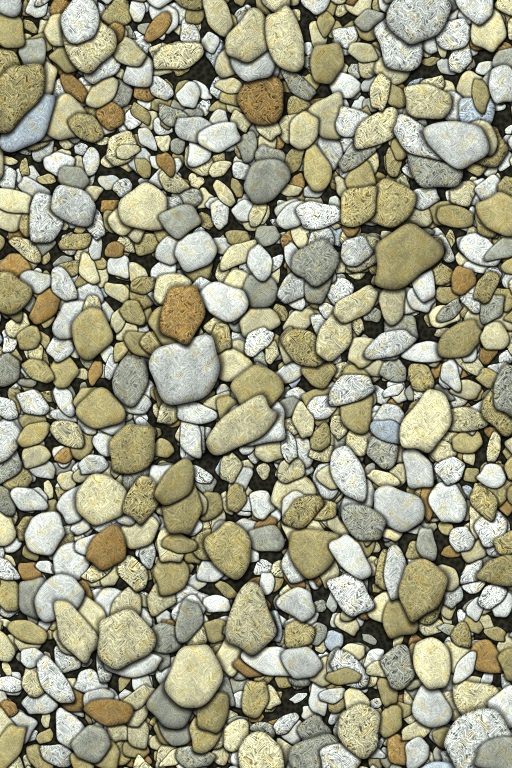
This texture is drawn by a Shadertoy shader. Its source:

```glsl
// Bed of irregular river pebbles, painted in layers from fine gravel up to large stones.

vec2 hash2(vec2 p) {
    vec3 q = fract(p.xyx * vec3(0.1031, 0.1030, 0.0973));
    q += dot(q, q.yzx + 33.33);
    return fract((q.xx + q.yz) * q.zy);
}

// Distance to the nearest random point, one point per cell
float cellular(vec2 p) {
    vec2 cell = floor(p);
    float nearest = 1.0;
    for (int y = -1; y <= 1; y++)
    for (int x = -1; x <= 1; x++) {
        vec2 c = cell + vec2(x, y);
        nearest = min(nearest, length(c + hash2(c) - p));
    }
    return nearest;
}

// Soft blotches from warped, layered sines
float mottle(vec2 p) {
    p += 0.9 * sin(p.yx * 1.3 + vec2(0.4, 2.1));
    float broad = sin(p.x + 0.6 * p.y) * sin(p.y * 1.2 - 0.5 * p.x);
    return broad + 0.5 * sin(p.x * 2.7 + 1.9 * p.y) * sin(p.y * 2.9 - p.x);
}

vec3 stoneColor(float pick) {
    vec3 pale = vec3(0.86, 0.89, 0.86), cream = vec3(0.84, 0.83, 0.67);
    vec3 ochre = vec3(0.68, 0.65, 0.46), grey = vec3(0.64, 0.66, 0.60);
    vec3 brown = vec3(0.63, 0.53, 0.33), blue = vec3(0.70, 0.76, 0.79);
    return pick < 0.33 ? pale : pick < 0.59 ? cream : pick < 0.82 ? ochre
         : pick < 0.92 ? grey : pick < 0.97 ? brown : blue;
}

// Rounded irregular polygon: xy = gradient, z = radius (1 on the outline)
vec3 pebbleShape(vec2 p, vec2 axes, float angle, vec2 id) {
    float c = cos(angle), s = sin(angle);
    mat2 turn = mat2(c, -s, s, c);
    vec2 q = turn * p / axes;
    q += 0.06 * sin(q.yx * 3.7 + id);
    vec2 slope = vec2(0.0);
    float sum = 1e-8;
    for (int i = 0; i < 6; i++) {
        vec2 h = hash2(id + float(i) * 7.3 + 3.1);
        float a = (float(i) + 0.5 * (h.x - 0.5)) * 1.0472;
        vec2 side = vec2(cos(a), sin(a)) * mix(0.84, 1.18, h.y);
        float t = max(dot(q, side), 0.0);
        float t7 = t * t * t * t * t * t * t;
        sum += t7 * t;
        slope += t7 * side;
    }
    float radius = pow(sum, 0.125);
    return vec3((slope / pow(radius, 7.0) / axes) * turn, radius);
}

vec3 paintPebble(vec3 under, vec2 p, vec2 uv, float scale, vec2 id) {
    vec2 look = hash2(id + 51.7), form = hash2(id + 92.3), finish = hash2(id + 137.9);
    float size = mix(0.40, 0.68, form.x);
    vec2 axes = size * vec2(1.0, mix(0.45, 0.95, form.y));
    vec3 shape = pebbleShape(p, axes, look.x * 6.2832, id);
    float radius = shape.z;
    if (radius > 1.25) return under;
    vec2 outward = normalize(shape.xy + 1e-5);

    // Contact shadow, deeper on the lower side
    float depth = 0.70 + 0.22 * dot(outward, vec2(0.3, -0.95));
    under *= 1.0 - depth * (1.0 - smoothstep(0.98, 1.22, radius));
    float blur = 0.7 * scale / iResolution.y * length(shape.xy);
    float cover = 1.0 - smoothstep(1.0 - blur, 1.0 + blur, radius);
    if (cover <= 0.0) return under;

    // Domed surface lit from the upper left, with uneven facets
    vec2 local = uv + id * 0.137;
    float blotch = mottle(local * 110.0);
    vec2 tilt = 0.28 * (hash2(id + 171.0) - 0.5) + 0.10 * sin(local.yx * 170.0 + blotch);
    vec3 normal = normalize(vec3(outward * 1.1 * pow(radius, 5.0) + tilt, 1.0));
    float light = 0.53 + 0.67 * max(dot(normal, vec3(-0.28, 0.56, 0.78)), 0.0);
    light *= 1.0 - 0.28 * smoothstep(0.88, 1.02, radius);

    // Stains, mineral grain and scattered pits
    float rough = finish.x * finish.x;
    vec2 warped = local + 0.004 * sin(local.yx * 260.0 + blotch);
    float grain = cellular(warped * 310.0) - 0.45;
    float patchy = smoothstep(-0.5, 0.7, mottle(local * 190.0 + 4.0));
    float pits = patchy * (1.0 - smoothstep(0.10, 0.42, cellular(warped * 170.0)));
    vec3 color = stoneColor(look.y) * mix(0.90, 1.07, finish.y);
    color *= mix(vec3(1.0), vec3(0.92, 0.87, 0.73), smoothstep(0.1, 1.1, blotch) * 0.7);
    color *= 1.0 + 0.05 * blotch + grain * mix(0.22, 0.60, rough);
    color *= 1.0 - pits * mix(0.10, 0.50, rough);
    return mix(under, color * light, cover);
}

// One jittered grid of pebbles; density is the share of occupied cells
vec3 paintLayer(vec3 color, vec2 uv, float scale, float density, float seed) {
    vec2 p = uv * scale;
    vec2 cell = floor(p);
    for (int y = -1; y <= 1; y++)
    for (int x = -1; x <= 1; x++) {
        vec2 c = cell + vec2(x, y);
        vec2 id = c + seed;
        if (hash2(id + 211.0).x > density) continue;
        vec2 centre = c + 0.5 + 0.6 * (hash2(id) - 0.5);
        color = paintPebble(color, p - centre, uv, scale, id);
    }
    return color;
}

void mainImage(out vec4 fragColor, in vec2 fragCoord) {
    vec2 uv = fragCoord / iResolution.y;
    vec3 color = vec3(0.15, 0.15, 0.12) * (0.6 + cellular(uv * 150.0));
    color = paintLayer(color, uv, 40.0, 0.90, 17.0);
    color = paintLayer(color, uv, 30.0, 0.80, 331.0);
    color = paintLayer(color, uv + 0.013, 24.0, 0.65, 587.0);
    color = paintLayer(color, uv + 0.007, 18.5, 0.38, 743.0);
    color = paintLayer(color, uv, 14.0, 0.16, 911.0);
    fragColor = vec4(clamp(color, 0.0, 1.0), 1.0);
}
```
